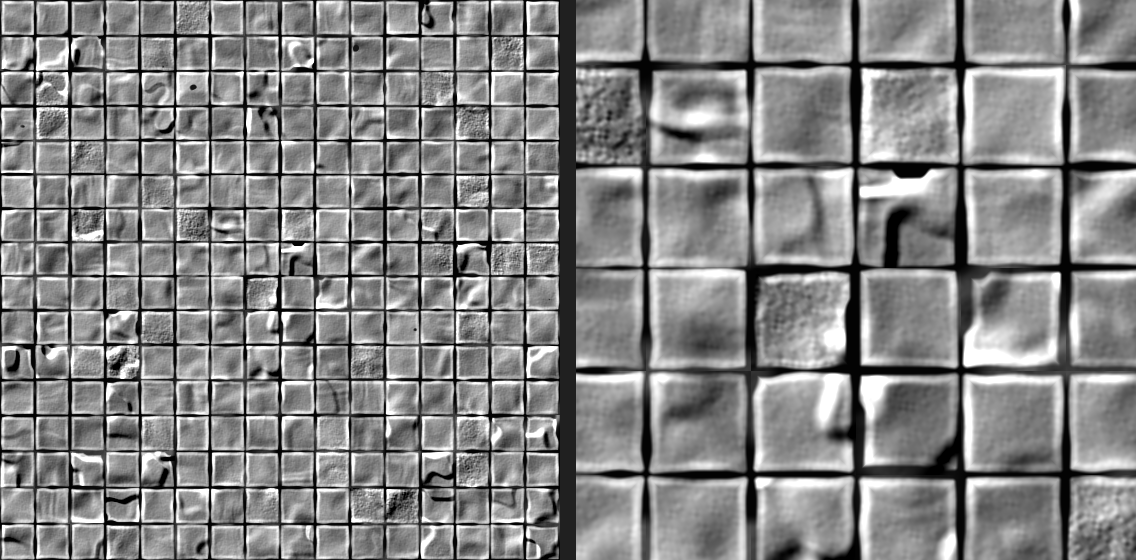
Left: the whole. Right: its middle third, enlarged.
This texture map is drawn by a Shadertoy shader. Its source:

```glsl
// A wall of 16 by 16 small hand-cut stone tiles in grey relief.
// Each cell holds a jittered rounded box for its groove and pale rim; its face
// is an embossed height field of swells, folds, striations and grit.

const float TILES = 16.0;
const vec2 ROW_DRIFT = vec2(-0.0072, 0.0044); // bow and sway of the rows
const vec2 GAP_MIN = vec2(0.017, 0.009);      // half gap, in tile widths
const float GAP_JITTER = 0.028;
const float CORNER = 0.04;
const float WOBBLE = 0.04;
const float EDGE_SOFT = 0.026;
const float RIM_DEPTH = 0.058;
const float RIM_GAIN = 0.50;
const float FACE_GREY = 0.525;
const float GROOVE_GREY = 0.01;
const float SWELL = 0.62;
const float FOLD = 0.95;
const float STRIA = 0.32;
const float GRIT = 0.10;
const float ROUGH_GRIT = 0.42;
const float MOTTLE = 0.20;
const float PIT_CHANCE = 0.035;
const vec2 FROM_LIGHT = vec2(0.70, -0.71);    // points away from the light
const float FINE_STEP = 0.024;
const float BROAD_STEP = 0.075;

vec4 hash4(vec2 p) {
    vec4 q = fract(p.xyxy * vec4(0.1031, 0.1030, 0.0973, 0.1099));
    q += dot(q, q.wzxy + 33.33);
    return fract((q.xxyz + q.yzzw) * q.zywx);
}

float noise(vec2 p) {
    vec2 i = floor(p), f = fract(p);
    f = f * f * (3.0 - 2.0 * f);
    vec2 e = vec2(0.0, 1.0);
    return mix(mix(hash4(i).x, hash4(i + e.yx).x, f.x),
               mix(hash4(i + e.xy).x, hash4(i + e.yy).x, f.x), f.y);
}

float roundedBox(vec2 p, vec2 halfSize, float radius) {
    vec2 q = abs(p) - halfSize + radius;
    return length(max(q, 0.0)) + min(max(q.x, q.y), 0.0) - radius;
}

vec2 bend(vec2 q) {
    return vec2(noise(q * 2.3), noise(q * 2.3 + 31.0)) - 0.5;
}

// Broad swells and folded steps; trait.x sets how folded the tile is
float broadRelief(vec2 q, vec4 trait) {
    vec2 w = q + 0.5 * bend(q);
    float fold = smoothstep(0.42, 0.64, noise(w * 1.6 + 50.0));
    return SWELL * noise(w * 2.1) + FOLD * pow(trait.x, 3.0) * fold;
}

// Tool marks and grain; trait = (fold, direction, striation, roughness)
float fineRelief(vec2 q, vec4 trait) {
    vec2 s = (trait.y < 0.6 ? q : q.yx) + 0.18 * bend(q);
    float patchy = smoothstep(0.25, 0.7, noise(q * 2.0 + 70.0));
    float h = STRIA * trait.z * trait.z * patchy * noise(s * vec2(1.6, 10.0));
    float rough = smoothstep(0.78, 1.0, trait.w) * (0.3 + 0.7 * patchy);
    mat2 turn = mat2(0.8, 0.6, -0.6, 0.8);
    float grain = 0.55 * noise(turn * q * 13.0) + 0.6 * noise(turn * q.yx * 23.0);
    return h + (GRIT + ROUGH_GRIT * rough) * grain;
}

void mainImage(out vec4 fragColor, in vec2 fragCoord) {
    vec2 uv = fragCoord / iResolution.xy;

    // Rows sag slightly towards the middle
    float down = 1.0 - uv.y;
    float turn = 6.28319 * down;
    down -= ROW_DRIFT.x * 0.5 * (1.0 - cos(turn)) + ROW_DRIFT.y * sin(turn);
    vec2 grid = vec2(uv.x, 1.0 - down) * TILES;
    vec2 id = floor(grid);
    vec2 p = grid - id;

    vec4 trait = hash4(id + 3.0);
    vec4 inset = hash4(id + 71.0) * GAP_JITTER;
    vec4 pitSeed = hash4(id + 137.0);
    vec2 q = p + id * 7.31 + 11.0;

    // Uneven outline, chipped on a few tiles
    vec2 low = GAP_MIN + inset.xy;
    vec2 high = 1.0 - GAP_MIN - inset.zw;
    float d = roundedBox(p - 0.5 * (low + high), 0.5 * (high - low), CORNER);
    d += WOBBLE * (noise(grid * 4.0) - 0.5);
    float chip = smoothstep(0.88, 1.0, trait.x);
    d += 0.09 * chip * smoothstep(0.55, 0.9, noise(q * 2.6));

    // Embossed face
    vec2 broad = FROM_LIGHT * BROAD_STEP, fine = FROM_LIGHT * FINE_STEP;
    float shade = FACE_GREY + MOTTLE * (noise(q * 2.4 + 17.0) - 0.5);
    shade += broadRelief(q + broad, trait) - broadRelief(q - broad, trait);
    shade += fineRelief(q + fine, trait) - fineRelief(q - fine, trait);
    shade += 0.08 * (pitSeed.w - 0.5);

    // Pale worn rim of varying width, stronger towards the light
    float wear = noise(q * 2.4 + 90.0);
    float rimPos = (d + RIM_DEPTH) / mix(0.026, 0.056, wear);
    float lit = 0.9 + 0.45 * (p.y - p.x);
    float rim = exp(-rimPos * rimPos) * lit * (0.2 + 1.1 * wear);
    shade += RIM_GAIN * rim * mix(1.0, 0.6, trait.z);

    // A few dark pits
    float pitSize = mix(0.02, 0.07, pitSeed.z);
    float pit = length(p - mix(vec2(0.08), vec2(0.92), pitSeed.xy)) - pitSize;
    pit += 0.12 * (noise(q * 7.0) - 0.5);
    float hasPit = step(1.0 - PIT_CHANCE, hash4(id + 211.0).x);
    shade = mix(shade, 0.08, hasPit * (1.0 - smoothstep(-0.03, 0.03, pit)));

    // Black grooves, filled in here and there
    float soft = max(EDGE_SOFT, 0.7 * TILES / iResolution.y);
    float groove = smoothstep(-soft, 0.6 * soft, d);
    float depth = mix(0.55, 1.0, smoothstep(0.2, 0.5, noise(grid * 1.7 + 40.0)));
    shade = mix(shade, GROOVE_GREY, groove * depth);

    fragColor = vec4(vec3(clamp(shade, 0.0, 1.0)), 1.0);
}
```
